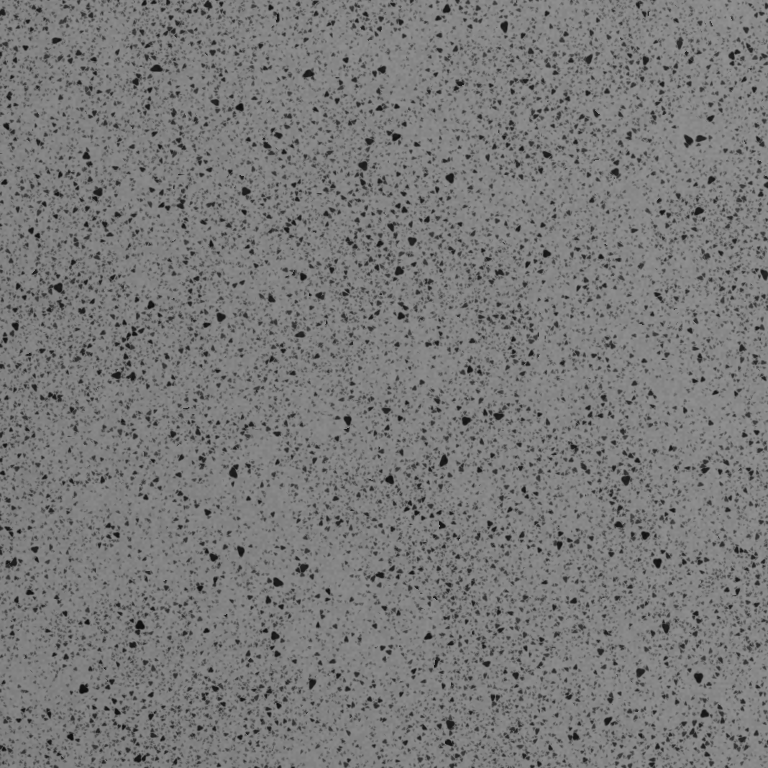
Give the GLSL for this texture, as a WebGL 2 fragment shader.

```glsl
#version 300 es
precision highp float;
// Matte grey stone surface sprinkled with small soft dark specks.

#define BASE_GREY 0.528
#define LIGHT_SLOPE vec2(0.030, 0.014)
#define GRAIN_AMOUNT 0.050
#define GRAIN_CELLS 300.0
#define EDGE_SOFTNESS 0.0017
#define CLUSTERING 0.75
#define FINE_CELLS 230.0
#define FINE_DENSITY 0.42
#define MEDIUM_CELLS 120.0
#define MEDIUM_DENSITY 0.27
#define COARSE_CELLS 45.0
#define COARSE_DENSITY 0.12

uniform vec2 u_resolution;
out vec4 fragColor;

// Integer hash: three random values in 0..1 per cell and seed.
vec3 hash3(vec2 cell, int seed) {
    uvec3 v = uvec3(ivec3(ivec2(cell), seed)) * 1664525u + 1013904223u;
    v.x += v.y * v.z; v.y += v.z * v.x; v.z += v.x * v.y;
    v ^= v >> 16u;
    v.x += v.y * v.z; v.y += v.z * v.x; v.z += v.x * v.y;
    return vec3(v >> 8u) / 16777216.0;
}

float valueNoise(vec2 p, int seed) {
    vec2 cell = floor(p);
    vec2 f = fract(p);
    f = f * f * (3.0 - 2.0 * f);
    float low = mix(hash3(cell, seed).x, hash3(cell + vec2(1, 0), seed).x, f.x);
    float high = mix(hash3(cell + vec2(0, 1), seed).x, hash3(cell + vec2(1, 1), seed).x, f.x);
    return mix(low, high, f.y);
}

// Signed distance to a slightly stretched, lumpy disc.
float speckDistance(vec2 offset, float radius, vec3 shape) {
    float turn = shape.x * 6.2832;
    float c = cos(turn), s = sin(turn);
    vec2 q = mat2(c, s, -s, c) * offset;
    q *= vec2(1.0 - 0.25 * shape.y, 1.0 + 0.3 * shape.y);
    float angle = atan(q.y, q.x + 1e-7);
    float lump = 1.0 + 0.16 * cos(3.0 * angle + 6.2832 * shape.z);
    return length(q) - radius * lump;
}

// Darkness of one scattered layer; radius and strength hold min and max.
float speckLayer(vec2 p, float cells, float density, vec2 radius,
                 vec2 strength, float softness, int seed) {
    vec2 home = floor(p * cells);
    float darkness = 0.0;
    for (int y = -1; y <= 1; y++) {
        for (int x = -1; x <= 1; x++) {
            vec2 cell = home + vec2(x, y);
            vec3 place = hash3(cell, seed);
            if (place.z > density) continue;
            vec3 shape = hash3(cell, seed + 1);
            vec3 look = hash3(cell, seed + 2);
            float r = mix(radius.x, radius.y, look.x * look.x);
            float depth = mix(strength.x, strength.y, mix(look.y, look.x, 0.4));
            vec2 centre = (cell + place.xy) / cells;
            float d = speckDistance(p - centre, r, shape);
            darkness = max(darkness, depth * smoothstep(softness, -softness, d));
        }
    }
    return darkness;
}

void main() {
    vec2 p = gl_FragCoord.xy / u_resolution.y;
    float softness = max(EDGE_SOFTNESS, 0.75 / u_resolution.y);

    // Ground: broad light falloff and fine grain
    float grey = BASE_GREY + dot(p - 0.5, LIGHT_SLOPE);
    grey += GRAIN_AMOUNT * (valueNoise(p * GRAIN_CELLS, 11) - 0.5);
    grey += 0.012 * (valueNoise(p * 45.0, 12) - 0.5);

    // Loose clusters vary the speck density
    float cluster = 0.6 * valueNoise(p * 11.0, 21) + 0.4 * valueNoise(p * 29.0, 22);
    float crowd = 1.0 + CLUSTERING * 2.0 * (cluster - 0.5);

    // Specks from faint dust to a few large dark grains
    float fine = speckLayer(p, FINE_CELLS, FINE_DENSITY * crowd,
                            vec2(0.0009, 0.0019), vec2(0.06, 0.25), softness, 31);
    float medium = speckLayer(p, MEDIUM_CELLS, MEDIUM_DENSITY * crowd,
                              vec2(0.0018, 0.0034), vec2(0.20, 0.45), softness, 41);
    float coarse = speckLayer(p, COARSE_CELLS, COARSE_DENSITY * crowd,
                              vec2(0.0030, 0.0060), vec2(0.36, 0.46), softness, 51);
    grey -= max(fine, max(medium, coarse));

    fragColor = vec4(vec3(clamp(grey, 0.0, 1.0)), 1.0);
}
```
